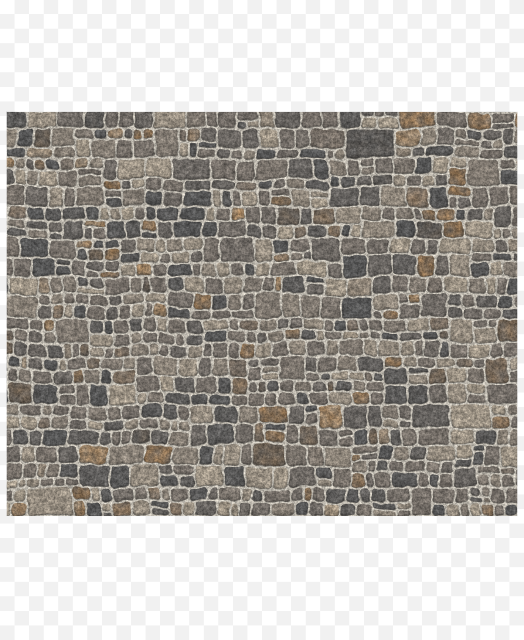
This texture is drawn by a WebGL 1 fragment shader. Its source:

```glsl
precision highp float;
uniform vec2 u_resolution;

// Layout, in canvas widths
const vec2 WALL_MIN = vec2(0.0127, 0.2365);
const vec2 WALL_MAX = vec2(0.9873, 1.0080);
const float CHECKS = 36.0;
const vec2 BLOCK = vec2(0.23, 0.076);
const float JITTER = 0.4;
const vec2 STONE_HEIGHT = vec2(0.040, 0.064);
const vec2 STONE_RATIO = vec2(1.15, 2.2);
const float MIN_WIDTH = 0.028;
const float THIN_CHANCE = 0.12;
const float HALF_JOINT = 0.0021;
const float ROUNDING = 0.0055;
const float TILT = 0.11;

// Surface
const float WAVE = 0.008;
const float ROUGH = 0.0038;
const float GRAIN = 0.34;
const float MOTTLE = 0.30;

const vec3 CHECK_LIGHT = vec3(1.0);
const vec3 CHECK_DARK = vec3(0.945);
const vec3 MORTAR = vec3(0.75, 0.73, 0.69);
const vec3 SLATE = vec3(0.33, 0.33, 0.33);
const vec3 STONE = vec3(0.45, 0.425, 0.40);
const vec3 SAND = vec3(0.63, 0.59, 0.53);
const vec3 RUST = vec3(0.56, 0.44, 0.31);

float hash(vec2 p) {
  vec3 q = fract(vec3(p.xyx) * 0.1031);
  q += dot(q, q.yzx + 33.33);
  return fract((q.x + q.y) * q.z);
}

float corner(vec2 cell, vec2 offset) {
  float angle = 6.2832 * hash(cell);
  return dot(vec2(cos(angle), sin(angle)), offset);
}

float gradientNoise(vec2 p) {
  vec2 i = floor(p), f = fract(p);
  vec2 u = f * f * f * (f * (f * 6.0 - 15.0) + 10.0);
  vec2 e = vec2(1.0, 0.0);
  return mix(mix(corner(i, f), corner(i + e.xy, f - e.xy), u.x),
             mix(corner(i + e.yx, f - e.yx), corner(i + e.xx, f - e.xx), u.x), u.y);
}

vec2 noise2(vec2 p) {
  return vec2(gradientNoise(p), gradientNoise(p + 57.3));
}

float edgeAt(float i, float lane) {
  return i + JITTER * (hash(vec2(i, lane)) - 0.5);
}

// Index, start and end of the jittered interval that holds x
vec3 interval(float x, float lane) {
  float i = floor(x);
  if (x < edgeAt(i, lane)) i -= 1.0;
  else if (x >= edgeAt(i + 1.0, lane)) i += 1.0;
  return vec3(i, edgeAt(i, lane), edgeAt(i + 1.0, lane));
}

// Splits a block into stones; lo and hi become the bounds of the stone at p
float findStone(vec2 p, out vec2 lo, out vec2 hi) {
  vec3 row = interval(p.y / BLOCK.y, 91.0);
  float shift = hash(vec2(row.x, 17.0));
  vec3 col = interval(p.x / BLOCK.x + shift, row.x + 7.0);
  lo = vec2(col.y - shift, row.y) * BLOCK;
  hi = vec2(col.z - shift, row.z) * BLOCK;
  float seed = hash(vec2(col.x + 31.0, row.x + 53.0));
  for (int k = 0; k < 6; k++) {
    vec2 size = hi - lo;
    float pick = hash(vec2(seed * 391.0, 3.0));
    float ratio = mix(STONE_RATIO.x, STONE_RATIO.y, hash(vec2(seed * 273.0, 5.0)));
    bool tall = size.y > mix(STONE_HEIGHT.x, STONE_HEIGHT.y, pick);
    bool wide = size.x > ratio * max(size.y, MIN_WIDTH);
    bool thin = pick < THIN_CHANCE && size.y > MIN_WIDTH;
    if (!tall && !wide && !thin) break;
    vec2 cut = mix(lo, hi, mix(0.34, 0.66, hash(vec2(seed * 517.0, 9.0))));
    float side;
    if (tall || !wide) {
      side = step(cut.y, p.y);
      if (side > 0.5) lo.y = cut.y; else hi.y = cut.y;
    } else {
      side = step(cut.x, p.x);
      if (side > 0.5) lo.x = cut.x; else hi.x = cut.x;
    }
    seed = hash(vec2(seed * 713.0, side + 2.0 * float(k)));
  }
  return seed;
}

vec3 stoneColour(float seed, vec2 p) {
  float tone = hash(vec2(seed * 331.0, 21.0));
  vec3 c = mix(SLATE, STONE, smoothstep(0.0, 0.55, tone));
  c = mix(c, SAND, 0.9 * smoothstep(0.6, 1.0, tone));
  float stain = smoothstep(0.82, 1.0, hash(vec2(seed * 457.0, 27.0)));
  c = mix(c, RUST, stain * (0.65 + 0.6 * gradientNoise(p * 60.0)));
  return c * (1.0 + MOTTLE * gradientNoise(p * 75.0 + seed * 40.0));
}

vec3 wall(vec2 p, float pixel) {
  vec2 q = p + WAVE * noise2(p * 11.0) + ROUGH * noise2(p * 65.0);
  vec2 lo, hi;
  float seed = findStone(q, lo, hi);

  // Rounded, slightly tilted stone
  vec2 halfSize = 0.5 * (hi - lo) - HALF_JOINT;
  vec2 local = q - 0.5 * (lo + hi);
  float tilt = TILT * (hash(vec2(seed * 611.0, 33.0)) - 0.5);
  local += tilt * vec2(-local.y, local.x * 0.5);
  float radius = min(ROUNDING, 0.7 * min(halfSize.x, halfSize.y));
  vec2 e = abs(local) - halfSize + radius;
  float d = length(max(e, 0.0)) + min(max(e.x, e.y), 0.0) - radius;

  // Worn rim, light from above, shadow in the joint below
  float rise = clamp(local.y / max(halfSize.y, 0.001), -1.0, 1.0);
  float rim = smoothstep(-0.005, 0.0, d);
  vec3 face = stoneColour(seed, p) * (1.03 + rim * (0.10 * rise - 0.12));
  float shadow = smoothstep(0.0025, 0.0, d) * smoothstep(0.2, -0.8, rise);
  vec3 joint = MORTAR * (1.0 - 0.4 * shadow);
  vec3 c = mix(face, joint, smoothstep(-0.6 * pixel, 0.6 * pixel, d));
  float grain = gradientNoise(p * 190.0) + 0.7 * gradientNoise(p * 370.0);
  return c * (1.0 + GRAIN * grain);
}

vec3 checker(vec2 p, float pixel) {
  vec2 wave = sin(3.14159 * CHECKS * p);
  float soft = 1.5 * CHECKS * pixel;
  vec2 s = smoothstep(-soft, soft, wave) * 2.0 - 1.0;
  return mix(CHECK_DARK, CHECK_LIGHT, 0.5 - 0.5 * s.x * s.y);
}

void main() {
  float pixel = 1.0 / u_resolution.x;
  vec2 p = gl_FragCoord.xy * pixel;
  vec2 inset = min(p - WALL_MIN, WALL_MAX - p);
  float inside = smoothstep(-0.5 * pixel, 0.5 * pixel, min(inset.x, inset.y));
  gl_FragColor = vec4(mix(checker(p, pixel), wall(p, pixel), inside), 1.0);
}
```
